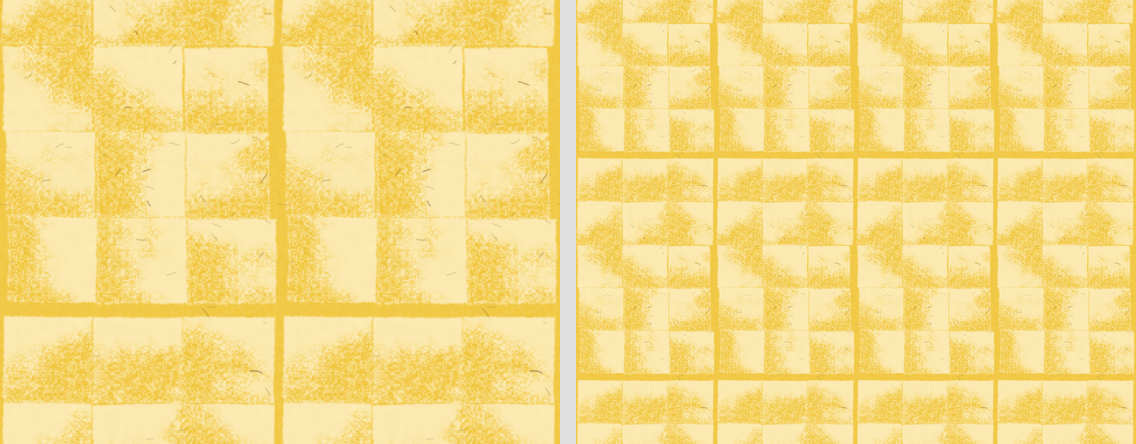
Left, the tile; right, the same tile 2 across and 2 down.
A Shadertoy shader for this pattern:

```glsl
// Hand-printed yellow blocks, three by five per tile, with stippled ink, solid gaps and stray fibres.

const vec2 TILE = vec2(384.0, 608.0); // design units; two tiles across, one down

// Direction of the bare side of each block, row by row from the wide gap
const float BARE_SIDE[15] = float[15](
    2.4, 1.6, 0.6,  1.6, 1.9, 0.7,  3.8, 1.5, 1.7,  1.0, 0.0, 2.2,  0.1, 0.1, 0.9);

float hash(vec2 p) {
    return fract(sin(dot(p, vec2(127.1, 311.7))) * 43758.5453);
}

// Value noise over the unit square that wraps after a whole number of cells
float wrapNoise(vec2 t, vec2 cells) {
    vec2 p = t * cells, i = floor(p), f = fract(p);
    f = f * f * (3.0 - 2.0 * f);
    vec2 a = mod(i, cells), b = mod(i + 1.0, cells);
    return mix(mix(hash(a), hash(vec2(b.x, a.y)), f.x),
               mix(hash(vec2(a.x, b.y)), hash(b), f.x), f.y);
}

mat2 rotation(float a) {
    return mat2(cos(a), sin(a), -sin(a), cos(a));
}

float boxDistance(vec2 p, vec2 halfSize) {
    vec2 d = abs(p) - halfSize;
    return length(max(d, 0.0)) + min(max(d.x, d.y), 0.0);
}

// Ink amount: full in the gaps, fading to bare paper across each block
float printedInk(vec2 q, vec2 t, float grain, float px) {
    float ink = 0.94 + 0.25 * (grain - 0.5);
    vec2 wobble = vec2(wrapNoise(t, vec2(19, 30)), wrapNoise(t + 0.37, vec2(19, 30))) - 0.5;
    for (int n = 0; n < 15; n++) {
        float col = float(n % 3), row = float(n / 3);
        vec2 id = vec2(col, row);
        vec2 rnd = vec2(hash(id + 3.1), hash(id + 7.7)) - 0.5;

        // Rows drift sideways; the last column changes width
        float widen = step(1.5, col) * (2.0 - 6.0 * step(1.5, row) + 4.0 * step(3.5, row));
        vec2 centre = vec2(64.0 + 124.0 * col + 7.0 * row * row / 16.0 + widen,
                           67.5 + 118.0 * row + 2.0 * step(0.5, col));
        vec2 local = rotation(0.036 * (hash(id + 12.3) - 0.5)) * (q - centre - rnd * vec2(3, 5));
        float d = boxDistance(local + 2.2 * wobble, vec2(61.0 + widen, 58.5));

        // Cloudy fade from the inked side to the bare side
        vec2 shifted = t + rnd;
        float cloud = 0.75 * wrapNoise(shifted, vec2(8, 13)) + 0.25 * wrapNoise(shifted, vec2(27, 43));
        float side = BARE_SIDE[n];
        float fade = 1.7 * (cloud - 0.5) - dot(local / 60.0, vec2(cos(side), -sin(side)));
        float tone = 0.74 * smoothstep(-0.55, 0.75, fade);
        tone *= mix(0.6, 1.0, smoothstep(0.0, 5.0, -d));
        tone += 1.25 * (grain - 0.5) * smoothstep(0.0, 0.3, tone);

        float soft = 0.8 + px;
        ink = mix(ink, tone, 1.0 - smoothstep(-soft, soft, d + 2.0 * (grain - 0.5)));
    }
    return clamp(ink, 0.0, 1.0);
}

// Short bent hairs scattered over the tile
float fibres(vec2 q, float px) {
    float cover = 0.0;
    for (int n = 0; n < 44; n++) {
        float k = float(n);
        vec2 spot = TILE * vec2(hash(vec2(k, 1.3)), hash(vec2(k, 5.9)));
        vec2 p = mod(q - spot + 0.5 * TILE, TILE) - 0.5 * TILE;
        p = rotation(2.4 * (hash(vec2(k, 9.2)) - 0.5)) * p;
        p.y += 0.06 * (hash(vec2(k, 14.6)) - 0.5) * p.x * p.x;
        float reach = mix(0.5, 8.0, hash(vec2(k, 17.4)));
        float d = length(vec2(max(abs(p.x) - reach, 0.0), p.y));
        float strength = 0.15 + 0.5 * pow(hash(vec2(k, 21.8)), 5.0);
        cover = max(cover, strength * (1.0 - smoothstep(0.1, 0.5 + px, d)));
    }
    return cover;
}

void mainImage(out vec4 fragColor, in vec2 fragCoord) {
    vec2 uv = fragCoord / iResolution.xy;
    float px = TILE.y / iResolution.y;

    // Tile space runs downward from the middle of the wide gap
    vec2 t = fract(vec2(2.0 * uv.x, 1.0 - uv.y - 425.0 / 608.0));
    vec2 q = t * TILE;

    float grain = 0.65 * wrapNoise(t, vec2(170, 270)) + 0.35 * wrapNoise(t, vec2(90, 142));
    float ink = printedInk(q, t, grain, px);

    vec3 color = mix(vec3(0.985, 0.915, 0.695), vec3(0.945, 0.78, 0.25), ink);
    color += 0.012 * (wrapNoise(t, vec2(60, 95)) - 0.5);
    color = mix(color, vec3(0.46, 0.33, 0.13), fibres(q, px));
    fragColor = vec4(color, 1.0);
}
```
